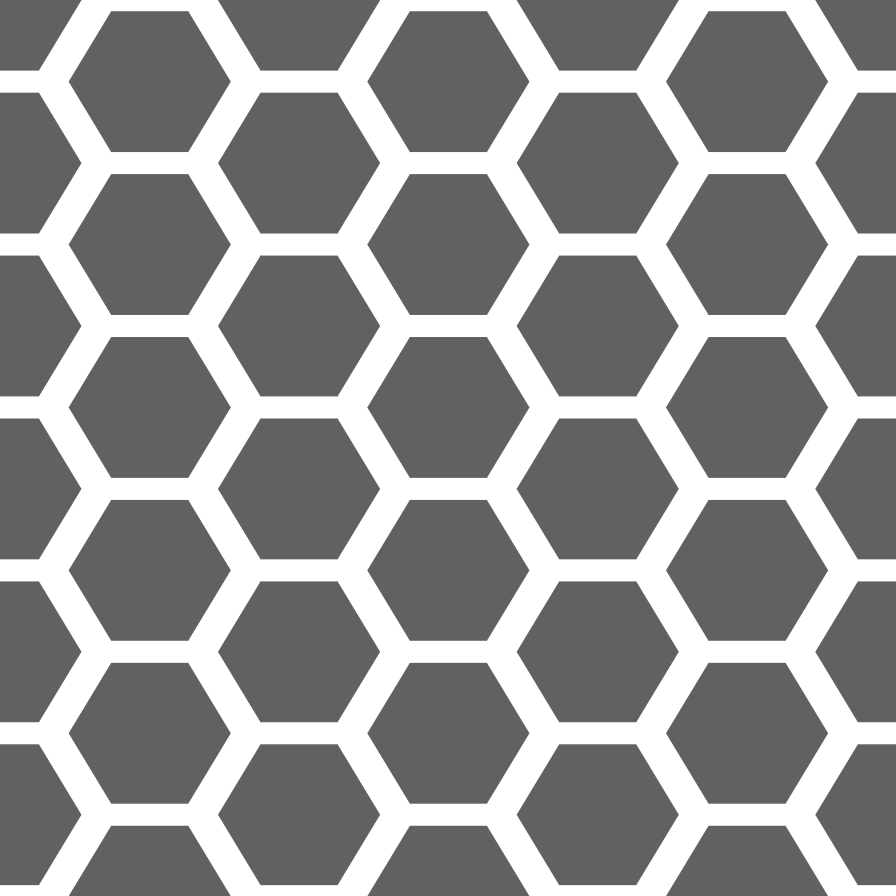
Give the GLSL for this pattern, as a WebGL 1 fragment shader.

```glsl
precision highp float;
// Honeycomb of flat-topped grey hexagons separated by white joints.
// Two interleaved rectangular lattices, offset by half a period, each hold
// one hexagon per cell; the nearer hexagon's edge function is smoothed.

uniform vec2 u_resolution;

const vec2 REPEATS = vec2(3.0, 5.5);        // lattice periods across and down
const vec2 LATTICE_ORIGIN = vec2(0.1671, -0.0002);
const float HALF_WIDTH = 0.0905;            // centre to side corner
const float HALF_HEIGHT = 0.0786;           // centre to flat edge
const float HALF_FLAT = 0.0430;             // half length of a flat edge
const vec3 TILE_COLOR = vec3(0.38);
const vec3 JOINT_COLOR = vec3(1.0);

// Signed edge distance of a hexagon centred at zero, negative inside.
float hexagon(vec2 p) {
  p = abs(p);
  vec2 slantNormal = normalize(vec2(HALF_HEIGHT, HALF_WIDTH - HALF_FLAT));
  float slant = dot(p - vec2(HALF_WIDTH, 0.0), slantNormal);
  return max(p.y - HALF_HEIGHT, slant);
}

// Offset from the nearest centre of a lattice shifted by a share of its period.
vec2 nearestCentre(vec2 p, vec2 shift) {
  return (fract(p * REPEATS - shift + 0.5) - 0.5) / REPEATS;
}

void main() {
  vec2 p = gl_FragCoord.xy / u_resolution - LATTICE_ORIGIN;

  // Both sets of columns
  float evenColumns = hexagon(nearestCentre(p, vec2(0.0)));
  float oddColumns = hexagon(nearestCentre(p, vec2(0.5)));
  float edge = min(evenColumns, oddColumns);

  // Antialiased fill, about one pixel wide
  float pixel = 1.0 / min(u_resolution.x, u_resolution.y);
  float joint = clamp(edge / pixel + 0.5, 0.0, 1.0);
  gl_FragColor = vec4(mix(TILE_COLOR, JOINT_COLOR, joint), 1.0);
}
```
